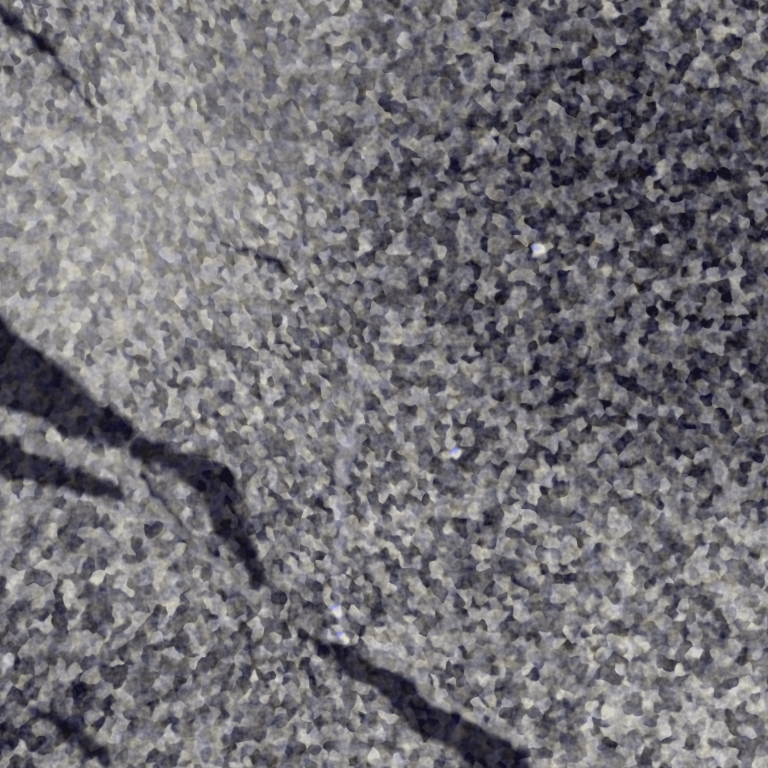
Give the GLSL for this texture, as a Shadertoy shader.

```glsl
vec2 hash2(vec2 p) {
    vec3 q = fract(p.xyx * vec3(0.1031, 0.1030, 0.0973));
    q += dot(q, q.yzx + 33.33);
    return fract((q.xx + q.yz) * q.zy);
}

// Gradient noise, centred on zero
float noise(vec2 p) {
    vec2 i = floor(p), f = fract(p);
    vec2 u = f * f * f * (f * (f * 6.0 - 15.0) + 10.0);
    vec2 e = vec2(0.0, 1.0);
    float a = dot(hash2(i) * 2.0 - 1.0, f);
    float b = dot(hash2(i + e.yx) * 2.0 - 1.0, f - e.yx);
    float c = dot(hash2(i + e.xy) * 2.0 - 1.0, f - e.xy);
    float d = dot(hash2(i + e.yy) * 2.0 - 1.0, f - e.yy);
    return mix(mix(a, b, u.x), mix(c, d, u.x), u.y);
}

vec2 warp(vec2 p) {
    return vec2(noise(p + 7.3), noise(p + 51.7));
}

// Softly blended cells, each with a random tone
float grains(vec2 p) {
    vec2 i = floor(p);
    float sum = 0.0, total = 0.0;
    for (int y = -1; y <= 1; y++)
    for (int x = -1; x <= 1; x++) {
        vec2 cell = i + vec2(x, y);
        vec2 d = cell + hash2(cell) - p;
        float w = exp(-9.0 * dot(d, d));
        sum += w * hash2(cell + 91.0).x;
        total += w;
    }
    return sum / total - 0.5;
}

// Distance to a line whose half width changes from wa to wb
float taper(vec2 p, vec2 a, vec2 b, float wa, float wb) {
    vec2 ab = b - a;
    float h = clamp(dot(p - a, ab) / dot(ab, ab), 0.0, 1.0);
    return length(p - a - ab * h) - mix(wa, wb, h);
}

float blob(vec2 p, vec2 centre, vec2 size) {
    vec2 d = (p - centre) / size;
    return exp(-dot(d, d));
}

void mainImage(out vec4 fragColor, in vec2 fragCoord) {
    vec2 uv = fragCoord / iResolution.xy;
    vec2 bent = uv + 0.018 * warp(uv * 13.0) + 0.011 * warp(uv * 48.0);

    // Broad light and shade across the slab
    vec2 slope = mat2(0.8, 0.6, -0.6, 0.8) * (uv - vec2(0.2, 0.75));
    float pale = blob(slope, vec2(0.0), vec2(0.2, 0.4));
    pale = max(pale, 0.9 * blob(uv, vec2(0.13, 0.72), vec2(0.24, 0.3)));
    float shade = 0.17 * pale;
    shade -= 0.17 * blob(uv, vec2(0.85, 0.78), vec2(0.36, 0.28));
    shade -= 0.09 * blob(uv, vec2(0.92, 0.47), vec2(0.28, 0.12));
    shade -= 0.10 * blob(uv, vec2(0.32, 0.91), vec2(0.12, 0.10));
    shade += 0.05 * blob(uv, vec2(0.85, 0.15), vec2(0.25, 0.2));
    shade -= 0.07 * blob(uv, vec2(0.05, 0.1), vec2(0.15, 0.12));
    shade += 0.09 * noise(uv * 7.0);

    // Mineral grains, stretched down the slope
    vec2 g = mat2(0.8, 0.6, -0.6, 0.8) * uv;
    g.y *= mix(0.72, 1.0, smoothstep(0.2, 0.7, uv.x + uv.y * 0.3));
    g += 0.009 * warp(uv * 75.0);
    float grain = 0.38 * grains(g * 88.0) + 0.23 * noise(g * 43.0 + 9.0);
    grain += 0.16 * noise(uv * 125.0) + 0.09 * noise(uv * 230.0);
    float tone = 0.475 + shade + grain * mix(1.2, 0.65, pale);

    // Crevices
    float gap = taper(bent, vec2(-0.03, 0.54), vec2(0.15, 0.435), 0.055, 0.022);
    gap = min(gap, taper(bent, vec2(-0.02, 0.41), vec2(0.15, 0.36), 0.026, 0.008));
    gap = min(gap, taper(bent, vec2(0.18, 0.415), vec2(0.28, 0.375), 0.014, 0.024));
    gap = min(gap, taper(bent, vec2(0.28, 0.375), vec2(0.34, 0.24), 0.027, 0.009));
    gap = min(gap, taper(bent, vec2(0.18, 0.385), vec2(0.32, 0.23), 0.004, 0.005));
    gap = min(gap, taper(bent, vec2(0.38, 0.18), vec2(0.49, 0.12), 0.002, 0.018));
    gap = min(gap, taper(bent, vec2(0.49, 0.12), vec2(0.66, 0.0), 0.018, 0.03));
    gap = min(gap, taper(bent, vec2(0.0, 0.99), vec2(0.12, 0.865), 0.009, 0.002));
    gap = min(gap, taper(bent, vec2(0.29, 0.69), vec2(0.37, 0.65), 0.0, 0.005));
    gap = min(gap, taper(bent, vec2(0.05, 0.07), vec2(0.13, 0.02), 0.007, 0.013));
    float dark = 1.0 - smoothstep(-0.007, 0.006, gap);
    tone = mix(tone, 0.13 + 0.45 * grain, dark * 0.93);

    // Pale ridges beside the crevices
    float ridge = taper(bent, vec2(0.0, 0.435), vec2(0.16, 0.39), 0.004, 0.006);
    ridge = min(ridge, taper(bent, vec2(0.16, 0.39), vec2(0.33, 0.22), 0.003, 0.005));
    ridge = min(ridge, taper(bent, vec2(0.49, 0.15), vec2(0.68, 0.025), 0.004, 0.003));
    tone = mix(tone, 0.6 + 0.5 * grain, 0.7 * (1.0 - smoothstep(0.0, 0.008, ridge)));

    // Thin upright vein with a powdery patch
    float vein = taper(bent, vec2(0.445, 0.55), vec2(0.468, 0.48), 0.001, 0.002);
    vein = min(vein, taper(bent, vec2(0.468, 0.48), vec2(0.445, 0.38), 0.001, 0.009));
    vein = min(vein, taper(bent, vec2(0.445, 0.38), vec2(0.44, 0.18), 0.007, 0.002));
    float powder = 0.65 * (1.0 - smoothstep(-0.002, 0.007, vein));
    tone = mix(tone, 0.66 + 0.4 * grain, powder);

    // Violet shadows, neutral greys, faintly warm lights
    tone = clamp(tone, 0.07, 0.82);
    vec3 color = mix(vec3(0.12, 0.11, 0.17), vec3(0.68, 0.67, 0.665), (tone - 0.12) / 0.56);
    color += vec3(0.012, 0.006, -0.03) * noise(uv * 55.0 + 20.0) * 2.5;
    color += vec3(0.0, 0.0, 0.05) * powder;

    // Glints
    vec2 glints[4] = vec2[4](vec2(0.7, 0.675), vec2(0.595, 0.41), vec2(0.437, 0.205), vec2(0.445, 0.17));
    for (int k = 0; k < 4; k++) {
        vec2 d = uv - glints[k] + 0.012 * warp(uv * 85.0);
        float spark = 1.0 - smoothstep(0.004, 0.012, length(d));
        vec3 tint = mix(vec3(0.95, 0.94, 0.9), vec3(0.6, 0.62, 0.95), smoothstep(-0.004, 0.008, d.y - d.x));
        color = mix(color, tint, 0.85 * spark);
    }
    fragColor = vec4(color, 1.0);
}
```
